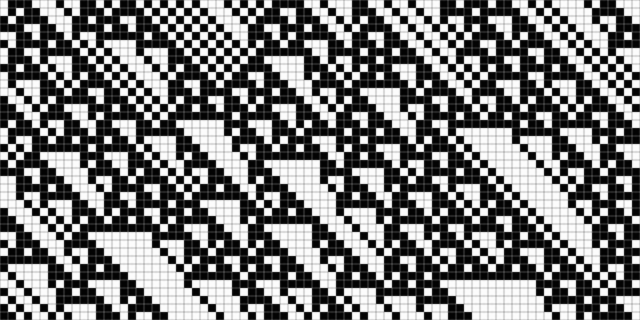
Give the GLSL for this pattern, as a Shadertoy shader.

```glsl
// Cellular automaton: each row of black and white cells grows from the row above, under a thin grey grid.

const float COLUMNS = 80.0;

// Integer hash giving 32 random bits per component
uvec3 hashBits(uvec3 v) {
    v = (v ^ (v >> 16u)) * 0x7feb352du;
    v = (v ^ (v >> 15u)) * 0x846ca68bu;
    return v ^ (v >> 16u);
}

// Alternating cells, randomly flipped: 96 cells packed into three words
uvec3 firstRow() {
    uvec3 word = uvec3(11u, 12u, 13u);
    uvec3 flips = hashBits(word) & (hashBits(word + 40u) | hashBits(word + 80u));
    return uvec3(0x55555555u) ^ flips;
}

// Next generation on a ring: left XOR (centre AND right)
uvec3 nextRow(uvec3 row) {
    uvec3 left = (row << 1u) | (row.zxy >> 31u);
    uvec3 right = (row >> 1u) | (row.yzx << 31u);
    return left ^ (row & right);
}

float cellAt(uvec3 row, int column) {
    int c = (column + 96) % 96;
    return float((row[c / 32] >> uint(c % 32)) & 1u);
}

void mainImage(out vec4 fragColor, in vec2 fragCoord) {
    // Cell coordinates, with rows counted downward from the top
    float pixel = COLUMNS / iResolution.x;
    vec2 grid = vec2(fragCoord.x, iResolution.y - fragCoord.y) * pixel - 0.5;
    ivec2 cell = ivec2(floor(grid));
    vec2 seam = fract(grid) - 0.5;

    // Grow the two rows that surround this point
    uvec3 upper = firstRow();
    uvec3 lower = upper;
    for (int n = 0; n <= cell.y; n++) {
        upper = lower;
        lower = nextRow(lower);
    }

    // Blend the four nearest cells across one pixel at their seams
    vec2 blend = clamp(seam / pixel + 0.5, 0.0, 1.0);
    float top = mix(cellAt(upper, cell.x), cellAt(upper, cell.x + 1), blend.x);
    float bottom = mix(cellAt(lower, cell.x), cellAt(lower, cell.x + 1), blend.x);
    float shade = mix(0.985, 0.015, mix(top, bottom, blend.y));

    // Pixel coverage of the grid lines
    float lineWidth = 0.07;
    vec2 cover = clamp((0.5 * (lineWidth + pixel) - abs(seam)) / pixel, 0.0, min(1.0, lineWidth / pixel));
    float line = 1.0 - (1.0 - cover.x) * (1.0 - cover.y);

    fragColor = vec4(vec3(mix(shade, 0.5, line)), 1.0);
}
```
